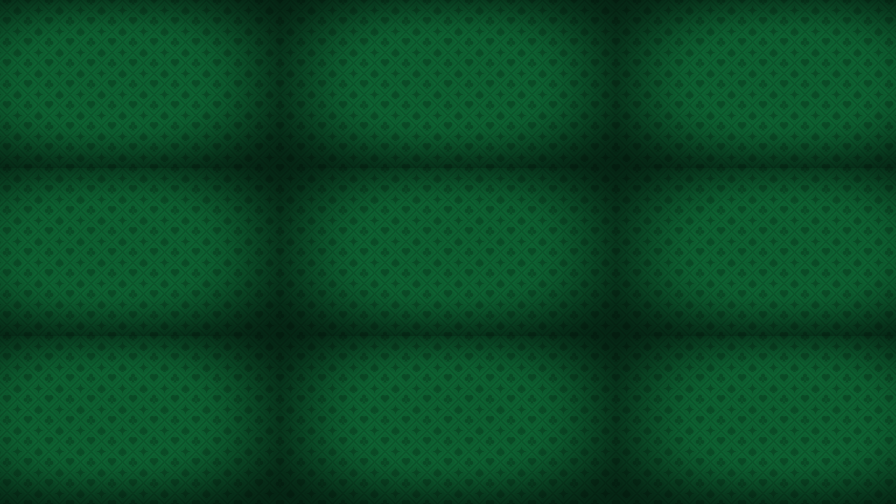
Reproduce this pattern procedurally as a Shadertoy shader.

```glsl
// Green card-table felt: vignetted panels filled with a diamond lattice of card suits.

const vec2 PANEL = vec2(2.0, 1.0);       // panel size, in panel heights
const float PANELS_DOWN = 3.0;
const float ROWS = 16.0;                 // suit rows per panel
const vec3 FELT_LIGHT = vec3(0.050, 0.365, 0.185);
const vec3 FELT_DARK = vec3(0.020, 0.145, 0.078);

float hash(vec2 p) {
    p = fract(p * vec2(0.1031, 0.1137));
    p += dot(p, p.yx + 33.33);
    return fract((p.x + p.y) * p.x * 97.0);
}

float fill(float dist, float blur) {
    return 1.0 - smoothstep(-blur, blur, dist);
}

// Suit shapes, y up, fitting a radius of about 0.42
float diamond(vec2 p) {
    p = abs(p);
    return max(0.626 - length(p - 0.6), p.x + p.y - 0.42);
}

float heart(vec2 p, float size) {
    p.x = abs(p.x);
    float point = (p.x + abs(p.y) - size) * 0.7071;
    float lobe = length(p - 0.5 * size) - 0.7071 * size;
    return min(point, lobe);
}

float stem(vec2 p) {
    float flare = abs(p.x) - 0.04 - 0.35 * max(-p.y - 0.15, 0.0);
    return max(flare, abs(p.y + 0.2) - 0.22);
}

float spade(vec2 p) {
    return min(heart(vec2(p.x, 0.07 - p.y), 0.32), stem(p));
}

float club(vec2 p) {
    float top = length(p - vec2(0.0, 0.22)) - 0.19;
    float sides = length(vec2(abs(p.x) - 0.22, p.y + 0.08)) - 0.19;
    return min(min(top, sides), stem(p));
}

// Hearts and clubs share even rows; spades and diamonds share odd rows
float suit(vec2 p, vec2 cell) {
    bool first = mod(cell.x, 2.0) < 0.5;
    bool evenRow = mod(cell.x + cell.y, 2.0) < 0.5;
    if (evenRow) return first ? heart(p + vec2(0.0, 0.03), 0.34) : club(p);
    return first ? spade(p) : diamond(p);
}

// Brightness of the lattice at q, in row units with y down
float lattice(vec2 q, float pixel) {
    vec2 cell = round(0.5 * vec2(q.x + q.y, q.x - q.y));
    vec2 p = q - vec2(cell.x + cell.y, cell.x - cell.y);
    p.y = -p.y;
    float edge = (1.0 - abs(p.x) - abs(p.y)) * 0.7071;
    float blur = 0.6 * pixel;
    float shade = 1.0;
    shade -= 0.20 * fill(suit(p, cell), blur);
    shade -= 0.15 * fill(edge - 0.04, blur);
    shade += 0.07 * fill(abs(edge - 0.15) - 0.04, blur);
    return shade;
}

// Darkness toward the panel rim; p spans -1 to 1
float vignette(vec2 p) {
    p.y -= 0.05;
    vec2 a = pow(abs(p), vec2(2.6));
    return smoothstep(0.48, 1.28, pow(a.x + a.y, 1.0 / 2.6));
}

void mainImage(out vec4 fragColor, in vec2 fragCoord) {
    vec2 pos = (fragCoord - 0.5 * iResolution.xy) / iResolution.y * PANELS_DOWN;
    vec2 local = fract(pos / PANEL + 0.5);
    float pixel = PANELS_DOWN * ROWS / iResolution.y;

    vec3 color = mix(FELT_LIGHT, FELT_DARK, vignette(2.0 * local - 1.0));
    vec2 q = vec2(local.x, 1.0 - local.y) * PANEL * ROWS;
    color *= lattice(q, pixel);

    // Faint felt grain
    color *= 1.0 + 0.025 * (hash(floor(q * 6.0)) - 0.5);
    fragColor = vec4(color, 1.0);
}
```
